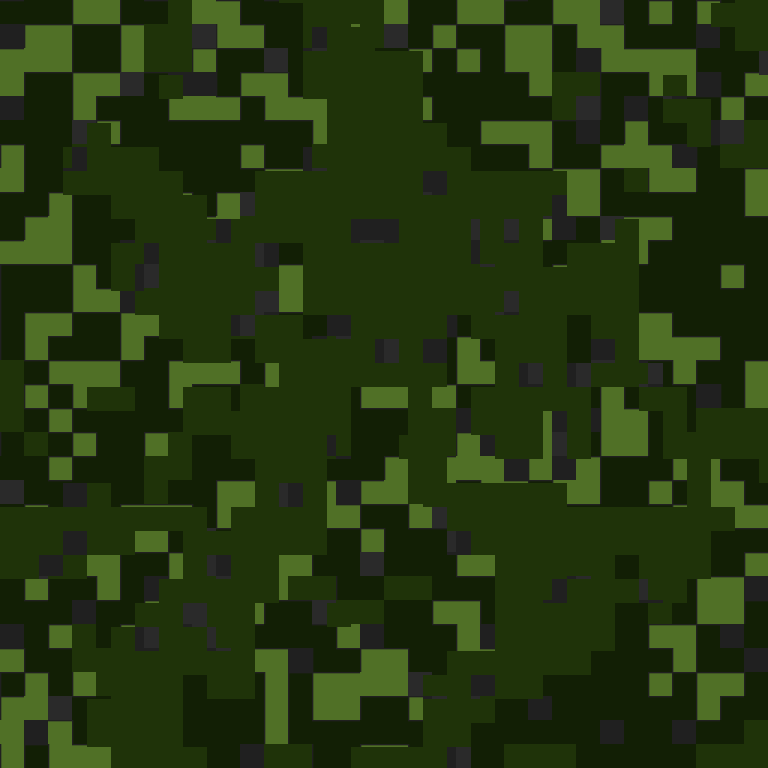
Write a WebGL 2 fragment shader that draws this pattern.

```glsl
#version 300 es
precision highp float;
// Draws a blocky green camouflage: shifted square layers with grey specks.

uniform vec2 u_resolution;
out vec4 fragColor;

// Colours
const vec3 MID_GREEN   = vec3(0.120, 0.200, 0.035);
const vec3 DARK_GREEN  = vec3(0.072, 0.120, 0.020);
const vec3 LIGHT_GREEN = vec3(0.312, 0.440, 0.150);
const vec3 GREY        = vec3(0.127);
const vec3 PALE_GREY   = vec3(0.165);

// Layout, in cells
const float CELLS       = 32.0;               // cells along the canvas height
const vec2  COVER_SHIFT = vec2(0.375, 0.125); // cover grid against base grid
const float SEAM        = 0.05;               // hairline round light blocks

// Amounts
const float COVER_LEVEL  = 0.07;
const float CENTRE_BIAS  = 0.9;
const float HOLE_CHANCE  = 0.085;
const float SPECK_CHANCE = 0.055;
const float PATCH_LEVEL  = 0.34;
const float BLOCK_LEVEL  = -0.10;
const float BITE_CHANCE  = 0.45;
const float CHIP_CHANCE  = 0.09;
const int   SAMPLES      = 3;                 // per pixel side

// Integer hash of a lattice cell, 0 to 1
float hash(vec2 cell, int seed) {
    uvec2 q = uvec2(ivec2(cell) + seed * 977);
    uint h = q.x * 1597334677u ^ q.y * 3812015801u;
    h = (h ^ (h >> 15u)) * 2246822519u;
    h = (h ^ (h >> 13u)) * 3266489917u;
    h ^= h >> 16u;
    return float(h >> 8u) / 16777216.0;
}

float slope(vec2 corner, vec2 offset, int seed) {
    float angle = 6.28319 * hash(corner, seed);
    return dot(vec2(cos(angle), sin(angle)), offset);
}

float gradientNoise(vec2 p, int seed) {
    vec2 i = floor(p), f = p - i;
    vec2 w = f * f * f * (f * (f * 6.0 - 15.0) + 10.0);
    vec2 e = vec2(1.0, 0.0);
    float low  = mix(slope(i, f, seed), slope(i + e, f - e, seed), w.x);
    float high = mix(slope(i + e.yx, f - e.yx, seed), slope(i + 1.0, f - 1.0, seed), w.x);
    return mix(low, high, w.y);
}

// Mid green cover: ragged islands, denser near the centre
bool isCovered(vec2 cell) {
    float n = gradientNoise(cell * 0.137 + 0.3, 1)
            + 0.8 * gradientNoise(cell * 0.31 + 0.7, 2);
    float radius = length((cell + 0.5) / CELLS - 0.5);
    return n + CENTRE_BIAS * (0.38 - radius) > COVER_LEVEL;
}

// Light two-by-two blocks in a staggered checker, some with a corner missing
bool isLight(vec2 cell) {
    vec2 s = cell + vec2(1.0, 0.0);
    s.y += step(0.5, hash(vec2(floor(s.x / 2.0), 0.0), 3));
    vec2 block = floor(s / 2.0);
    vec2 part = s - 2.0 * block;
    bool checker = mod(block.x + block.y, 2.0) < 0.5;
    bool dense = gradientNoise(block * 0.33 + 0.4, 4) > BLOCK_LEVEL;
    float corner = floor(4.0 * hash(block, 5));
    bool bitten = hash(block, 6) < BITE_CHANCE && corner == part.x + 2.0 * part.y;
    return (checker && dense && !bitten) || hash(cell, 7) < CHIP_CHANCE;
}

// Dark ground with mid patches, light blocks and grey specks
vec3 baseLayer(vec2 grid, vec2 cell, vec3 grey) {
    if (hash(cell, 8) < SPECK_CHANCE) return grey;
    if (gradientNoise(cell * 0.29 + 0.6, 9) > PATCH_LEVEL) return MID_GREEN;
    vec2 f = grid - cell;
    bool light = isLight(cell);
    bool topSeam = f.y > 1.0 - SEAM && light != isLight(cell + vec2(0.0, 1.0));
    bool sideSeam = f.x < SEAM && light != isLight(cell - vec2(1.0, 0.0));
    if (topSeam || sideSeam) return GREY;
    return light ? LIGHT_GREEN : DARK_GREEN;
}

vec3 camouflage(vec2 grid) {
    vec2 cell = floor(grid);
    vec2 coverCell = floor(grid + COVER_SHIFT);
    vec3 grey = hash(cell, 10) < 0.3 ? PALE_GREY : GREY;
    if (!isCovered(coverCell)) return baseLayer(grid, cell, grey);
    // Grey holes in the cover, often narrowed by the base grid
    bool hole = hash(coverCell, 11) < HOLE_CHANCE && hash(cell, 12) > 0.25;
    return hole ? grey : MID_GREEN;
}

void main() {
    // Average a few points per pixel for smooth edges
    vec3 sum = vec3(0.0);
    for (int y = 0; y < SAMPLES; y++) {
        for (int x = 0; x < SAMPLES; x++) {
            vec2 jitter = (vec2(x, y) + 0.5) / float(SAMPLES) - 0.5;
            sum += camouflage((gl_FragCoord.xy + jitter) / u_resolution.y * CELLS);
        }
    }
    fragColor = vec4(sum / float(SAMPLES * SAMPLES), 1.0);
}
```
